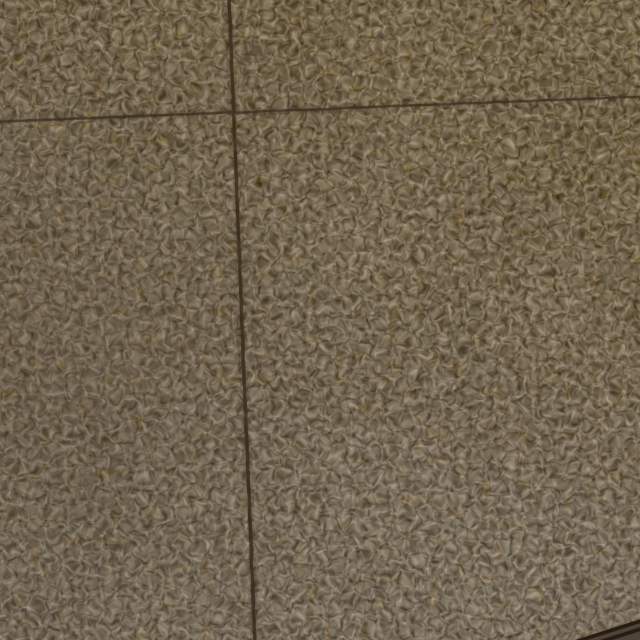
A Shadertoy shader for this texture:

```glsl
vec2 gradientAt(vec2 cell) {
    vec3 p = fract(vec3(cell.xyx) * vec3(0.1031, 0.103, 0.0973));
    p += dot(p, p.yzx + 33.33);
    float angle = 6.2832 * fract((p.x + p.y) * p.z);
    return vec2(cos(angle), sin(angle));
}

float gradientNoise(vec2 p) {
    vec2 i = floor(p), f = fract(p);
    vec2 u = f * f * f * (f * (f * 6.0 - 15.0) + 10.0);
    vec2 e = vec2(0.0, 1.0);
    float low = mix(dot(gradientAt(i), f), dot(gradientAt(i + e.yx), f - e.yx), u.x);
    float high = mix(dot(gradientAt(i + e), f - e), dot(gradientAt(i + e.yy), f - e.yy), u.x);
    return mix(low, high, u.y);
}

// Coverage of a soft line at signed distance d
float lineMask(float d, float halfWidth, float blur) {
    return 1.0 - smoothstep(halfWidth - blur, halfWidth + blur, abs(d));
}

// Curled dark and light mineral grains
float graniteGrain(vec2 uv) {
    vec2 p = uv * 92.0;
    vec2 warp = vec2(gradientNoise(p * 0.6 + 31.0), gradientNoise(p * 0.6 + 87.0));
    p += 0.9 * warp;
    float coarse = gradientNoise(p);
    float fine = gradientNoise(p * 1.9 + 53.0);
    float curls = 0.22 - abs(gradientNoise(p * 0.9 + 140.0));
    return 0.85 * coarse + 0.6 * fine + 0.35 * curls;
}

void mainImage(out vec4 fragColor, in vec2 fragCoord) {
    vec2 uv = fragCoord / iResolution.xy;
    float blur = max(0.0012, 0.8 / iResolution.y);

    // Worn, darker area on the lower left slab
    float wear = exp(-dot((uv - vec2(0.08, 0.42)) * vec2(3.4, 2.5), (uv - vec2(0.08, 0.42)) * vec2(3.4, 2.5)));
    float clouds = gradientNoise(uv * 4.0 + 9.0) + 0.6 * gradientNoise(uv * 11.0 + 21.0);

    // Stone colour
    float tone = graniteGrain(uv) * mix(0.26, 0.2, wear);
    tone += 0.025 * clouds - 0.045 * wear;
    vec3 stone = vec3(0.46, 0.41, 0.337) + tone * vec3(1.0, 0.98, 0.96);

    // Ochre flecks and a warm cast toward the upper right
    float ochre = smoothstep(0.2, 0.5, gradientNoise(uv * 48.0 + 200.0));
    float warmCorner = smoothstep(0.5, 1.3, uv.x * 0.5 + uv.y);
    stone += ochre * vec3(0.015, 0.0, -0.04);
    stone -= warmCorner * vec3(0.02, 0.025, 0.05);
    stone += smoothstep(0.5, 0.0, uv.y) * vec3(0.0, 0.003, 0.012);

    // Slightly skewed joints between slabs
    float wobble = 0.0012 * gradientNoise(uv * 38.0 + 70.0);
    float upright = uv.x - (0.398 - 0.04 * uv.y) + wobble;
    float level = uv.y - (0.81 + 0.039 * uv.x) + wobble;
    float grime = 0.88 + 0.25 * gradientNoise(uv * 45.0 + 11.0);
    vec3 jointColor = vec3(0.235, 0.175, 0.115);
    stone *= 1.0 - 0.13 * lineMask(upright, 0.005, 0.004);
    stone *= 1.0 - 0.1 * lineMask(level, 0.004, 0.004);
    stone = mix(stone, jointColor, grime * lineMask(upright, 0.0027, blur));
    stone = mix(stone, jointColor, 0.85 * grime * lineMask(level, 0.002, blur));

    // Dark trim cutting the lower right corner
    float trim = (uv.y - 0.32 * (uv.x - 0.898)) / 1.05;
    vec3 trimColor = mix(vec3(0.31, 0.26, 0.21), vec3(0.15, 0.11, 0.08),
        max(lineMask(trim + 0.003, 0.003, blur), lineMask(trim + 0.015, 0.003, blur)));
    stone = mix(stone, trimColor, 1.0 - smoothstep(-blur, blur, trim));

    fragColor = vec4(clamp(stone, 0.0, 1.0), 1.0);
}
```
